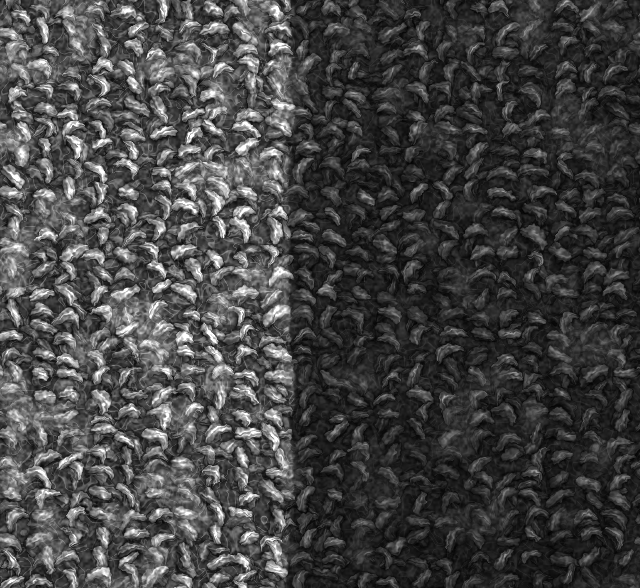
A Shadertoy shader for this texture:

```glsl
// Terry cloth: rows of twisted yarn loops, pale on the left and charcoal on the right.

const vec2 CELL = vec2(0.049, 0.0345);   // column and row spacing, in canvas heights
const float SEAM = 0.453;                // seam position, as a share of the width

// Integer hash of a lattice point, three values in 0..1
vec3 hash3(vec2 cell, int seed) {
    uvec3 v = uvec3(ivec3(ivec2(cell), seed) + 4096);
    v = v * 1664525u + 1013904223u;
    v.x += v.y * v.z; v.y += v.z * v.x; v.z += v.x * v.y;
    v ^= v >> 16u;
    v.x += v.y * v.z; v.y += v.z * v.x; v.z += v.x * v.y;
    return vec3(v >> 8u) / 16777216.0;
}

float noise(vec2 p, int seed) {
    vec2 i = floor(p), f = fract(p);
    f = f * f * (3.0 - 2.0 * f);
    float low = mix(hash3(i, seed).x, hash3(i + vec2(1, 0), seed).x, f.x);
    float high = mix(hash3(i + vec2(0, 1), seed).x, hash3(i + vec2(1, 1), seed).x, f.x);
    return mix(low, high, f.y);
}

vec2 noise2(vec2 p, int seed) {
    return vec2(noise(p, seed), noise(p, seed + 1)) - 0.5;
}

vec2 rotate(vec2 p, float angle) {
    float c = cos(angle), s = sin(angle);
    return vec2(c * p.x + s * p.y, c * p.y - s * p.x);
}

// Thin curling hairs along the level lines of a warped noise
float hairs(vec2 p, float scale, int seed) {
    vec2 q = p * scale + 2.5 * noise2(p * scale * 0.6, seed + 5);
    return 1.0 - smoothstep(0.02, 0.13, abs(noise(q, seed) - 0.5));
}

// Brightness of a rounded, twisted strand; across and along run -1..1
float strandShade(float across, float along, float radial, float phase) {
    float tube = sqrt(max(1.0 - radial * radial, 0.0));
    float slant = across * 2.6 - along * 0.9;
    float fibre = noise(vec2(slant * 1.6 + phase * 9.0, along * 1.3 + phase * 5.0), 90);
    float twist = 0.5 + 0.5 * sin(slant * 3.2 + phase);
    float glint = exp(-4.0 * (across - 0.15) * (across - 0.15) - 1.3 * along * along);
    return 0.24 + 0.42 * tube + 0.14 * across + 0.4 * (fibre - 0.5)
        + 0.16 * (twist - 0.5) + 0.62 * glint * (0.25 + 0.4 * twist + 0.5 * fibre);
}

// Paints one bent loop over the tone below, with a soft contact shadow
float paintLoop(float below, vec2 p, vec2 cell, int layer, float grain, float soft) {
    vec3 place = hash3(cell, layer), form = hash3(cell, layer + 20), look = hash3(cell, layer + 40);
    bool pale = cell.x < 0.0;
    vec2 center = (cell + 0.5 + (place.xy - 0.5) * vec2(0.36, 0.55)) * CELL;
    if (layer == 0) center += vec2(0.35, 0.5) * CELL * (look.z - 0.5) * 1.6;
    float angle = (pale ? -0.42 : 0.08) + (place.z - 0.5) * 2.3;
    float halfLength = mix(0.0085, 0.0145, form.x);
    float radius = mix(0.0078, 0.0108, form.y);
    float bend = mix(-0.05, 0.46, form.z);

    vec2 q = rotate(p - center, angle);
    q.y += bend * (q.x * q.x / halfLength - 0.4 * halfLength);
    float nearest = clamp(q.x, -halfLength, halfLength);
    float along = nearest / halfLength;
    radius *= 1.0 - 0.15 * along;
    float reach = length(vec2(q.x - nearest, q.y));
    if (reach > radius * 1.7) return below;

    float base = pale ? mix(0.58, 0.82, look.x) : mix(0.24, 0.41, look.x);
    if (layer == 0) base *= 0.68;
    float shade = strandShade(clamp(q.y / radius, -1.0, 1.0), along, reach / radius, 6.28 * look.y);
    float tone = base * shade * (0.6 + 0.8 * grain);
    float shadow = 1.0 - 0.5 * (1.0 - smoothstep(radius * 0.8, radius * 1.65, reach));
    float cover = 1.0 - smoothstep(radius - 1.5 * soft, radius + soft, reach);
    return mix(below * shadow, tone, cover);
}

void mainImage(out vec4 fragColor, in vec2 fragCoord) {
    vec2 uv = fragCoord / iResolution.xy;
    float aspect = iResolution.x / iResolution.y;
    vec2 p = vec2((uv.x - SEAM) * aspect, uv.y);
    float soft = max(0.7 / iResolution.y, 0.0011);

    // Uneven weave, then ragged yarn outlines
    vec2 woven = p + 0.014 * noise2(p * 9.0, 60) + 0.009 * noise2(p * 32.0, 62);
    vec2 frayed = woven + 0.0045 * noise2(p * 130.0, 64) + 0.003 * noise2(p * 260.0, 68);
    float grain = 0.55 * noise(p * 240.0, 66) + 0.45 * noise(p * vec2(130.0, 170.0), 67);
    float paleSide = 1.0 - smoothstep(-0.003, 0.003, frayed.x);

    // Dark ground between the loops
    float tone = mix(0.11, 0.2, paleSide) * (0.4 + 1.2 * grain);
    tone += mix(0.05, 0.16, paleSide) * hairs(p, 85.0, 70);

    // Lower loops first, then the upper pile, row by row downwards
    vec2 home = floor(frayed / CELL);
    for (int layer = 0; layer < 2; layer++)
        for (int row = 2; row >= -2; row--)
            for (int column = -1; column <= 1; column++)
                tone = paintLoop(tone, frayed, home + vec2(column, row), layer, grain, soft);

    // Loose fuzz, small matted tufts and gentle falloff
    float matted = smoothstep(0.62, 0.85, noise(p * 17.0, 80));
    float tuft = mix(0.3, 0.62, paleSide) * (0.45 + 1.1 * grain);
    tone = mix(tone, tuft, 0.35 * matted);
    float fuzz = hairs(p, 75.0, 82) * (0.3 + 0.7 * noise(p * 20.0, 84));
    tone += mix(0.05, 0.11, paleSide) * fuzz;
    tone *= 0.88 + 0.24 * noise(p * 5.0, 86);
    tone *= mix(mix(0.92, 1.1, uv.y), 1.1, paleSide);

    fragColor = vec4(vec3(clamp(tone, 0.0, 1.0)), 1.0);
}
```
